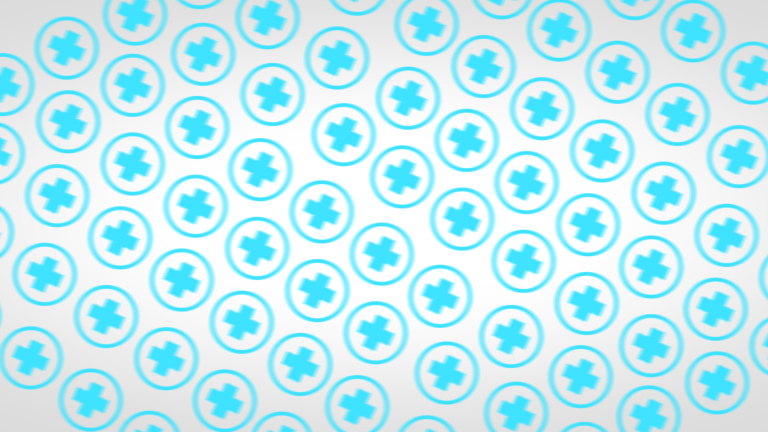
Give the GLSL for this pattern, as a Shadertoy shader.

```glsl
// Slanted lattice of cyan ringed crosses, softened sideways, on a white vignette.
#define UNITS 432.0                     // layout units per canvas height
#define CENTRE vec2(8.0, -0.5)          // symmetry centre, y pointing down
#define RING_RADIUS 29.7
#define RING_HALF_WIDTH 1.9
#define CROSS_ARM vec2(17.3, 6.7)       // half length, half width
#define CROSS_TILT 0.43
#define BLUR_REACH 2.7
#define BLUR_TAPS 9
#define INK vec3(0.25, 0.89, 1.0)
#define PAPER_EDGE vec3(0.86)

const float PI = 3.14159265;

// Centre of the badge at half-integer lattice index (u, v)
vec2 badgeCentre(float u, float v) {
    float side = sign(v);               // the two halves are point-symmetric
    u *= side;
    float k = abs(v) - 0.5;
    vec2 row = vec2(40.0 + 75.5 * k - 11.0 * min(k, 1.0),
                    -17.5 - 36.5 * k + 5.6 * max(0.0, sin(PI * (k - 1.0) / 3.0)));
    vec2 along = vec2(60.0 * u + 0.75 * u * u,
                      42.2 * u - 5.0 * max(0.0, u - 3.5));
    float spread = max(0.0, -1.5 - max(0.0, k - 1.0) - u);
    return CENTRE + side * (row + along + spread * vec2(-14.0, 2.0));
}

float boxDistance(vec2 p, vec2 halfSize) {
    vec2 q = abs(p) - halfSize;
    return length(max(q, 0.0)) + min(max(q.x, q.y), 0.0);
}

// Signed distance to the ring and its tilted cross
float badgeDistance(vec2 p) {
    float ring = abs(length(p) - RING_RADIUS) - RING_HALF_WIDTH;
    float c = cos(CROSS_TILT), s = sin(CROSS_TILT);
    vec2 q = vec2(c * p.x + s * p.y, c * p.y - s * p.x);
    float arms = min(boxDistance(q, CROSS_ARM), boxDistance(q, CROSS_ARM.yx));
    return min(ring, arms);
}

// Coverage averaged along a short horizontal sweep
float badgeCoverage(vec2 p, float edge) {
    float sum = 0.0;
    for (int i = 0; i < BLUR_TAPS; i++) {
        float t = 2.0 * float(i) / float(BLUR_TAPS - 1) - 1.0;
        float d = badgeDistance(p + vec2(t * BLUR_REACH, 0.0));
        sum += 1.0 - smoothstep(-edge, edge, d);
    }
    return sum / float(BLUR_TAPS);
}

void mainImage(out vec4 fragColor, in vec2 fragCoord) {
    float unit = UNITS / iResolution.y;
    vec2 p = (fragCoord - 0.5 * iResolution.xy) * unit;
    p.y = -p.y;

    // Paper, darkening towards the top, bottom and corners
    vec2 span = 2.0 * fragCoord / iResolution.xy - 1.0;
    float shade = smoothstep(0.3, 1.25, length(span * vec2(0.7, 1.0)));
    vec3 color = mix(vec3(1.0), PAPER_EDGE, shade);

    // Nearest badge of the lattice
    vec2 nearest = vec2(1e4);
    for (float v = -4.5; v < 5.0; v += 1.0) {
        for (float u = -4.5; u < 5.0; u += 1.0) {
            vec2 offset = p - badgeCentre(u, v);
            if (dot(offset, offset) < dot(nearest, nearest)) nearest = offset;
        }
    }

    color = mix(color, INK, badgeCoverage(nearest, max(0.7 * unit, 0.8)));
    fragColor = vec4(color, 1.0);
}
```
